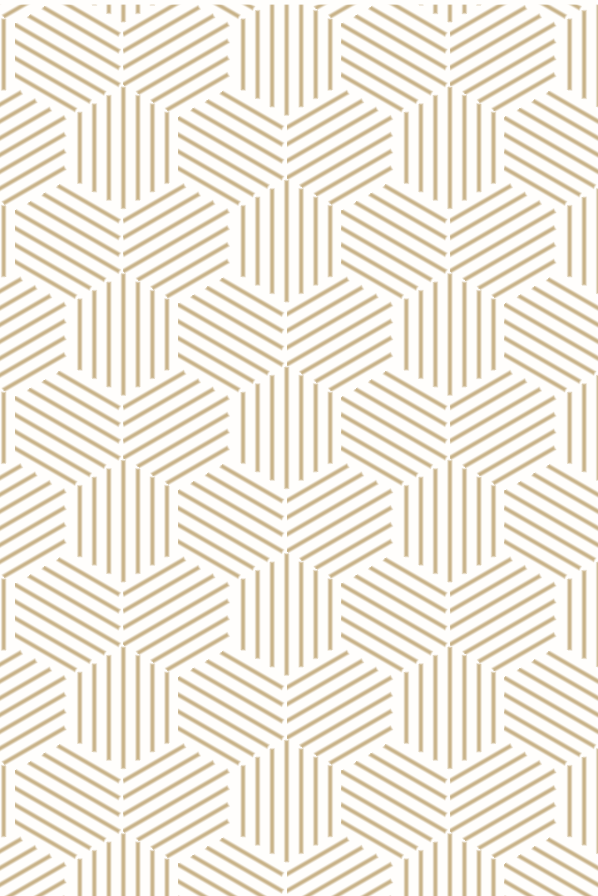
A Shadertoy shader for this pattern:

```glsl
// Tan line-work on white: a honeycomb whose cells each hold seven parallel bars.
// Bar direction cycles through three angles along each row, forming a woven
// three-way pattern. Lengths are in units of 1/768 of the canvas height.

const float DEG = 0.01745329;
const vec2 HALF_CELL = vec2(46.65, 80.0);   // half the rectangle spanning two rows

// Signed distance to an axis-aligned box.
float boxDistance(vec2 p, vec2 halfSize) {
    vec2 d = abs(p) - halfSize;
    return length(max(d, 0.0)) + min(max(d.x, d.y), 0.0);
}

// Centre of the nearest honeycomb cell, counted in half cells.
vec2 nearestCell(vec2 p) {
    vec2 grid = p / (2.0 * HALF_CELL);
    vec2 even = 2.0 * round(grid);
    vec2 odd = 2.0 * floor(grid) + 1.0;
    float evenGap = length(p - even * HALF_CELL);
    float oddGap = length(p - odd * HALF_CELL);
    return evenGap < oddGap ? even : odd;
}

// Seven bars that shorten toward the sides of the hexagon.
float barsDistance(float across, float along) {
    float bar = clamp(round(across / 12.45), -3.0, 3.0);
    float halfLength = 52.0 - 7.2 * abs(bar);
    return boxDistance(vec2(across - bar * 12.45, along), vec2(1.7, halfLength));
}

void mainImage(out vec4 fragColor, in vec2 fragCoord) {
    float pixel = 768.0 / iResolution.y;
    vec2 canvas = fragCoord * pixel;
    vec2 p = canvas - vec2(245.7, 401.3);

    // Cell and its bar direction: upright, rising or falling.
    vec2 cell = nearestCell(p);
    float kind = mod(cell.x, 3.0);
    float angle = (90.0 - 60.0 * kind) * DEG;
    vec2 axis = vec2(cos(angle), sin(angle));

    // Slanted cells sit slightly to the left of their centres.
    vec2 local = p - cell * HALF_CELL;
    local.x += kind > 0.5 ? 1.9 : 0.0;
    float d = barsDistance(dot(local, vec2(-axis.y, axis.x)), dot(local, axis));

    // Soft bar edges and a thin blank strip along the top.
    float soft = max(1.4, 0.8 * pixel);
    float ink = 1.0 - smoothstep(-soft, soft, d);
    ink *= 1.0 - smoothstep(-pixel, pixel, canvas.y - 764.0);

    vec3 paper = vec3(1.0, 0.995, 0.99);
    vec3 tan_ = vec3(0.785, 0.70, 0.535);
    fragColor = vec4(mix(paper, tan_, ink), 1.0);
}
```
